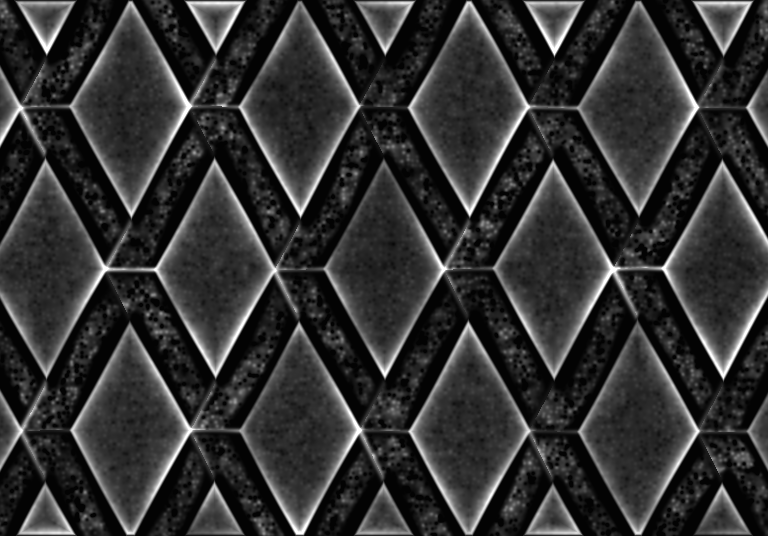
Reproduce this pattern procedurally as a Shadertoy shader.

```glsl
#define PERIOD vec2(0.3157, 0.604)   // full lattice period
#define CENTER vec2(0.7173, 0.498)   // centre of the middle diamond
#define HALF_SIZE vec2(0.1125, 0.2035)
#define GAP 0.15                     // half strap width in lattice units
#define SOFT 0.004
#define GRAIN_SCALE 115.0
#define FACE_TONE 0.15
#define STRAP_TONE 0.125
#define RIM_WIDTH 0.017
#define BLACK 0.012

float hash(vec2 p) {
    return fract(sin(dot(p, vec2(127.1, 311.7))) * 4375.85);
}

// Soft light and dark blobs around scattered points, roughly -1 to 1
float blobs(vec2 p) {
    vec2 cell = floor(p), f = p - cell;
    float sum = 0.0;
    for (int y = -1; y <= 1; y++)
    for (int x = -1; x <= 1; x++) {
        vec2 o = vec2(x, y), k = cell + o;
        vec2 r = o + 0.2 + 0.6 * vec2(hash(k), hash(k + 57.3)) - f;
        sum += (hash(k + 113.7) - 0.5) * exp(-5.0 * dot(r, r));
    }
    return 4.0 * sum;
}

float diamondDistance(vec2 p) {
    vec2 n = 1.0 / HALF_SIZE;
    return (dot(abs(p), n) - 1.0) / length(n);
}

vec2 latticeToCanvas(vec2 c) {
    return 0.5 * PERIOD * vec2(c.x + c.y, c.x - c.y);
}

float line(float d, float width) {
    return exp(-d * d / (width * width));
}

// Straps run between diamonds; the two right-hand arms overlap the left ones
float strapTone(vec2 uv, vec2 p, float grain) {
    float unit = 1.0 / length(1.0 / PERIOD);
    vec2 knot = floor(uv), c = fract(uv) - 0.5, q = latticeToCanvas(c);
    bool inKnot = max(abs(c.x), abs(c.y)) < GAP;
    bool rising = inKnot ? q.y > 0.0 : abs(c.y) < abs(c.x);
    float across = rising ? c.y : c.x;
    float along = rising ? c.x : c.y;

    // Grey core with black margins; the left margin closes at the knot
    float d = across * unit + 0.006 * sin(p.x * 11.0 + p.y * 17.0);
    float margin = along < -GAP ? 1.0 : smoothstep(GAP - 0.1, GAP + 0.06, along);
    d = d < 0.0 ? -d * margin : d;
    float core = 1.0 - smoothstep(0.013, 0.027, d);
    if (along < -GAP) core *= smoothstep(0.0, 0.025, (-GAP - along) * unit);
    if (inKnot && !rising) core *= smoothstep(0.002, 0.022, -q.y);
    float patchy = 1.0 + 0.3 * sin(p.x * 17.0 - p.y * 23.0);
    float tone = BLACK + core * STRAP_TONE * patchy * max(0.0, 1.0 + 0.95 * grain);

    // Horizontal seam, brighter at its ends
    float wear = hash(knot + 4.0);
    float reach = abs(q.x) / (GAP * PERIOD.x);
    float seam = (0.12 + 0.6 * wear) * (0.7 + 0.6 * reach * reach);
    tone += seam * line(q.y, 0.0042) * smoothstep(1.12, 0.95, reach);

    // Overlapping left edge, fading from the corner to the tips
    float edge = line((min(c.x, c.y) + GAP) * unit, 0.0055);
    float run = max(c.x, c.y) / GAP;
    float span = smoothstep(-1.15, -0.95, run) * smoothstep(1.1, 0.9, run);
    float strength = hash(knot + (q.y > 0.0 ? 9.0 : 21.0));
    return tone + edge * span * (0.08 + 0.55 * strength * strength) * (1.0 - 0.35 * run);
}

// Stone face with a glowing rim, strongest at lower right and at the points
float faceTone(vec2 local, vec2 id, vec2 p, float depth, float grain) {
    vec2 n = local / HALF_SIZE;
    float glow = 0.92 + 0.22 * (n.x - n.y) + 0.28 * sin(p.x * 13.0 + 5.0 * sin(p.y * 7.0));
    glow += 0.35 * smoothstep(0.75, 1.0, abs(n.x)) + 0.25 * smoothstep(0.8, 1.0, abs(n.y));
    glow = max(glow + 0.3 * (hash(id) - 0.5), 0.35);
    float rim = 0.31 * exp(-depth / RIM_WIDTH) + 0.6 * exp(-depth / 0.0065);
    return FACE_TONE + 0.034 * grain + 0.03 * (hash(id + 31.0) - 0.5) + rim * glow;
}

void mainImage(out vec4 fragColor, in vec2 fragCoord) {
    vec2 canvas = fragCoord / iResolution.y;
    vec2 p = canvas + 0.0015 * sin(canvas.yx * vec2(19.0, 23.0) + vec2(0.0, 2.0));
    vec2 s = (p - CENTER) / PERIOD;
    vec2 uv = vec2(s.x + s.y, s.x - s.y);

    float grain = blobs(canvas * GRAIN_SCALE) + 0.7 * blobs(canvas * GRAIN_SCALE * 0.47 + 13.0);

    // Nearest diamond, trimmed at the top and bottom border
    vec2 id = round(uv);
    vec2 local = latticeToCanvas(uv - id);
    float d = max(diamondDistance(local), abs(canvas.y - 0.5) - 0.497);
    float blur = max(SOFT, 1.0 / iResolution.y);
    float face = 1.0 - smoothstep(-blur, blur, d);

    float tone = mix(strapTone(uv, p, grain), faceTone(local, id, p, max(-d, 0.0), grain), face);
    fragColor = vec4(vec3(clamp(tone, 0.0, 1.0)), 1.0);
}
```
